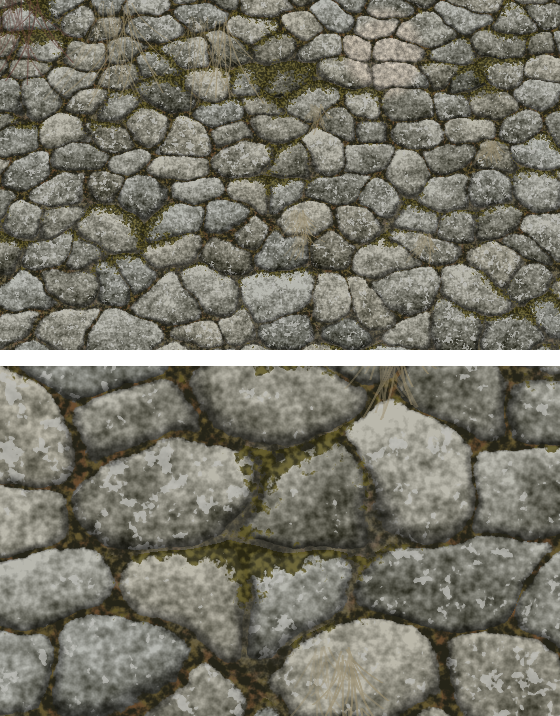
Top, the full canvas; bottom, a detail of the centre.
Reproduce this texture procedurally as a Shadertoy shader.

```glsl
const vec3 GAP = vec3(0.145, 0.14, 0.095);
const vec3 SOIL = vec3(0.39, 0.34, 0.19);
const vec3 RUST = vec3(0.41, 0.30, 0.19);
const vec3 MORTAR = vec3(0.43, 0.42, 0.38);
const vec3 STONE_DARK = vec3(0.17, 0.17, 0.125);
const vec3 STONE_LIGHT = vec3(0.67, 0.67, 0.64);
const vec3 LICHEN = vec3(0.74, 0.74, 0.72);
const vec3 MOSS_DARK = vec3(0.15, 0.14, 0.05);
const vec3 MOSS_LIGHT = vec3(0.38, 0.35, 0.15);
const vec3 REPAIR = vec3(0.75, 0.71, 0.65);
const vec3 STRAW = vec3(0.60, 0.55, 0.43);
const vec3 TWIG = vec3(0.38, 0.25, 0.22);
const vec2 REPAIR_CENTER = vec2(1.09, 0.85);
const float JITTER = 0.76;      // irregularity of the courses
const float ROUNDING = 13.0;    // lower is rounder
const float JOINT = -0.005;     // joint half width in cell units
const float GRAIN = 1.15;       // contrast of the stone surface
const int TUFTS = 8;
const int BLADES = 26;

vec2 hash2(vec2 p) {
    vec3 h = fract(p.xyx * vec3(0.1031, 0.1030, 0.0973));
    h += dot(h, h.yzx + 33.33);
    return fract((h.xx + h.yz) * h.zy);
}

float gradientDot(vec2 cell, vec2 offset) {
    float angle = 6.2832 * hash2(cell + 57.0).x;
    return dot(vec2(cos(angle), sin(angle)), offset);
}

float noise(vec2 p) {
    vec2 i = floor(p), f = p - i;
    vec2 u = f * f * f * (f * (f * 6.0 - 15.0) + 10.0);
    vec2 e = vec2(1.0, 0.0);
    return 1.4 * mix(
        mix(gradientDot(i, f), gradientDot(i + e, f - e), u.x),
        mix(gradientDot(i + e.yx, f - e.yx), gradientDot(i + 1.0, f - 1.0), u.x), u.y);
}

float fbm(vec2 p) {
    float sum = 0.0, amplitude = 0.55;
    for (int i = 0; i < 4; i++) {
        sum += amplitude * noise(p);
        p = mat2(1.6, 1.2, -1.2, 1.6) * p + 7.3;
        amplitude *= 0.65;
    }
    return sum;
}

// Centre of a stone in staggered courses
vec2 stoneCenter(vec2 cell) {
    float stagger = 0.5 * mod(cell.y, 2.0);
    return cell + vec2(stagger + 0.25, 0.5) + JITTER * (hash2(cell) - 0.5);
}

// Rounded distance to the cell border; also gives cell and offset from centre
float stoneEdge(vec2 q, out vec2 cell, out vec2 local) {
    vec2 base = floor(q);
    float nearest = 100.0;
    for (int y = -1; y <= 1; y++)
    for (int x = -2; x <= 2; x++) {
        vec2 c = base + vec2(x, y);
        vec2 d = q - stoneCenter(c);
        if (dot(d, d) < nearest) {
            nearest = dot(d, d);
            cell = c;
            local = d;
        }
    }
    float sum = 0.0;
    for (int y = -2; y <= 2; y++)
    for (int x = -2; x <= 2; x++) {
        if (x == 0 && y == 0) continue;
        vec2 other = q - stoneCenter(cell + vec2(x, y));
        float border = dot(0.5 * (local + other), normalize(local - other));
        sum += exp(ROUNDING * border);
    }
    return -log(sum) / ROUNDING;
}

// Coverage of drooping blades below a root
float tuft(vec2 p, vec2 root, float size, float seed) {
    vec2 d = p - root;
    if (abs(d.x) > size || d.y > 0.3 * size || d.y < -1.2 * size) return 0.0;
    float pixel = 1.0 / iResolution.y, cover = 0.0;
    for (int i = 0; i < BLADES; i++) {
        vec2 a = hash2(vec2(float(i), seed)), b = hash2(vec2(seed + 31.0, float(i)));
        float t = (0.25 * size * b.y - d.y) / (size * (0.4 + 0.7 * b.x));
        float lean = 0.7 * (a.y - 0.5), bend = 0.9 * (b.y - 0.5);
        float x = size * (0.5 * (a.x - 0.5) + lean * t + bend * t * t);
        float away = abs(d.x - x) / length(vec2(1.0, lean + 2.0 * bend * t));
        float blade = 1.0 - smoothstep(0.0005, 0.0005 + pixel, away);
        cover = max(cover, blade * step(0.0, t) * step(t, 1.0) * (0.35 + 0.5 * a.x));
    }
    return cover;
}

void mainImage(out vec4 fragColor, in vec2 fragCoord) {
    vec2 p = fragCoord / iResolution.y;
    float grain = fbm(p * 62.0), fine = noise(p * 165.0), broad = noise(p * 4.5 + 3.0);

    // Courses grow taller and wider toward the ground
    vec2 q = vec2((p.x - 0.8) * (6.6 + 1.6 * p.y), p.y * (8.8 + 2.6 * p.y)) + 20.0;
    q += 0.3 * vec2(noise(p * 6.0), noise(p * 6.0 + 40.0));
    q += 0.09 * vec2(noise(p * 19.0), noise(p * 19.0 + 40.0));
    vec2 cell, local;
    float edge = stoneEdge(q, cell, local);
    vec2 id = hash2(cell + 11.0), trait = hash2(cell + 83.0);
    float inside = edge + 0.04 * grain - JOINT - 0.04 * id.y;
    float soft = 8.0 / iResolution.y;

    // Joints: litter and mortar
    float litter = smoothstep(-0.3, 0.45, grain + 0.4 * fine);
    vec3 joint = mix(GAP, mix(SOIL, RUST, smoothstep(0.0, 0.4, noise(p * 55.0))), litter);
    float mortar = smoothstep(0.0, 0.35, broad + 0.35 - 0.6 * p.y + 0.3 * grain);
    joint = mix(joint, MORTAR * (0.85 + 0.6 * grain), 0.6 * mortar);

    // Stones: lit from above, streaked, with dark undersides
    float streak = fbm((p + id) * vec2(18.0, 34.0));
    float facet = noise(p * 13.0 + 9.0 * id);
    float value = 0.67 + 0.34 * (id.x - 0.5) + 0.4 * local.y + 0.4 * (trait.x - 0.5) * local.x;
    value += GRAIN * (0.42 * grain + 0.34 * streak + 0.2 * fine) + 0.22 * facet;
    vec3 stone = mix(STONE_DARK, STONE_LIGHT, clamp(value, -0.1, 1.1));
    stone *= mix(vec3(1.02, 1.0, 0.96), vec3(0.99, 1.0, 1.01), trait.y);
    float spots = fbm(p * 44.0 + 9.0 * id) + 0.25 * fine;
    float lichen = smoothstep(0.24, 0.36, spots + 0.3 * (trait.x - 0.6));
    stone = mix(stone, LICHEN, 0.75 * lichen);
    float repaired = 1.0 - smoothstep(0.09, 0.13, length(p - REPAIR_CENTER) + 0.04 * (id.x - 0.5));
    stone = mix(stone, REPAIR * (0.95 + 0.5 * grain), 0.8 * repaired);
    float rim = max(0.03, 0.09 - 0.14 * local.y);
    stone *= mix(0.45, 1.0, smoothstep(-0.02, rim, inside));
    vec3 color = mix(joint, stone, smoothstep(-soft, soft, inside));

    // Moss creeping from joints over the stone tops
    float growth = 0.7 * broad + 0.5 * grain + 0.45 * local.y - 1.2 * max(inside, 0.0);
    float moss = smoothstep(0.34, 0.46, growth + 0.15 * p.y) * (1.0 - repaired);
    color = mix(color, mix(MOSS_DARK, MOSS_LIGHT, smoothstep(-0.4, 0.7, fine + grain)), 0.85 * moss);

    // Dry grass and twigs
    for (int i = 0; i < TUFTS; i++) {
        float n = float(i);
        vec2 place = hash2(vec2(n, 5.0));
        vec2 root = i < 3 ? vec2(0.05 + 0.27 * n, 0.98 - 0.04 * n) : vec2(0.8 + 0.75 * place.x, 0.3 + 0.65 * place.y);
        float size = i < 3 ? 0.24 : 0.07;
        color = mix(color, i == 0 ? TWIG : STRAW, 0.8 * tuft(p, root, size, n + 3.0));
    }
    fragColor = vec4(clamp(color, 0.0, 1.0), 1.0);
}
```
